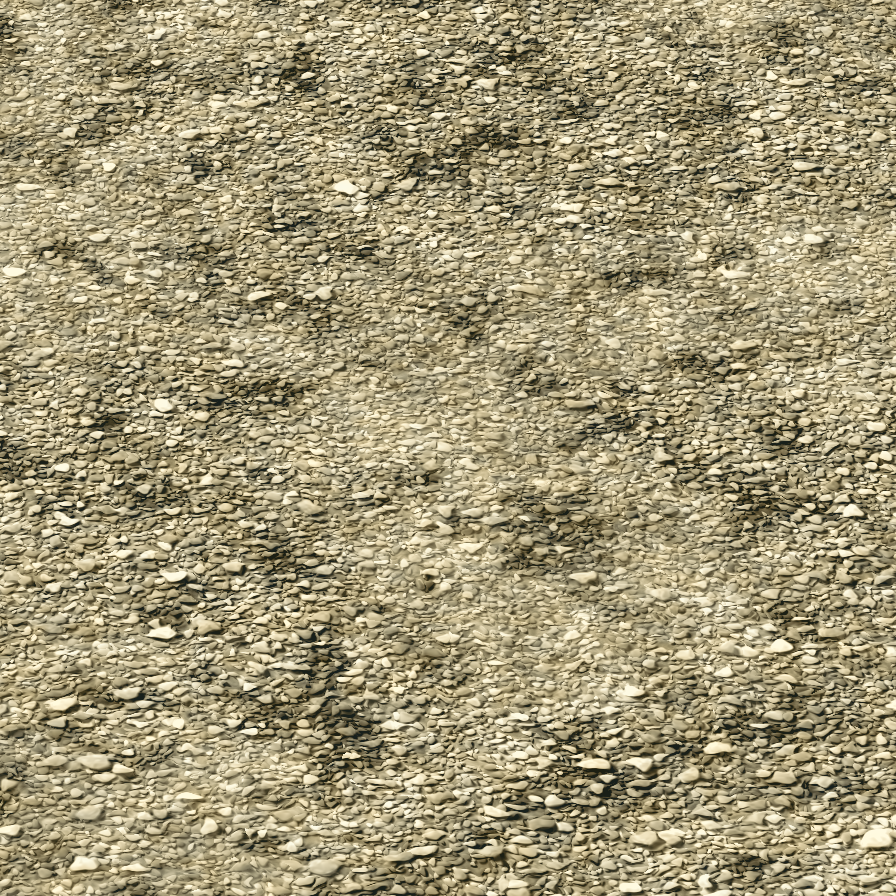
Give the GLSL for this texture, as a WebGL 1 fragment shader.

```glsl
precision highp float;
// Sunlit gravel seen at a slant: layers of scattered ragged pebbles, each
// with a shaded side and a cast shadow, lie over noisy soil. The resulting
// brightness is turned into colour by a ramp from olive shadow to cream stone.
uniform vec2 u_resolution;

const vec2 LIGHT = vec2(-0.55, 0.83);

float hash(vec2 p) {
  return fract(sin(dot(p, vec2(127.1, 311.7))) * 43758.5453);
}

vec2 hash2(vec2 p) {
  return vec2(hash(p), hash(p + 47.3));
}

float noise(vec2 p) {
  vec2 i = floor(p);
  vec2 f = fract(p);
  f = f * f * (3.0 - 2.0 * f);
  float bottom = mix(hash(i), hash(i + vec2(1.0, 0.0)), f.x);
  float top = mix(hash(i + vec2(0.0, 1.0)), hash(i + vec2(1.0, 1.0)), f.x);
  return mix(bottom, top, f.y);
}

// Random displacement, centred on zero
vec2 wobble(vec2 p) {
  return vec2(noise(p), noise(p + 60.0)) - 0.5;
}

float fbm(vec2 p) {
  float sum = 0.0;
  float amplitude = 0.5;
  for (int i = 0; i < 4; i++) {
    sum += amplitude * noise(p);
    p = p * 2.03 + 17.1;
    amplitude *= 0.5;
  }
  return sum / 0.9375;
}

vec2 rotate(vec2 p, float angle) {
  float c = cos(angle);
  float s = sin(angle);
  return vec2(c * p.x - s * p.y, s * p.x + c * p.y);
}

// Soft-edged coverage of a stone whose rim lies at distance 1
float stoneMask(vec2 q, float softness) {
  return 1.0 - smoothstep(1.0 - softness, 1.0 + softness, length(q));
}

// Lays one pebble per chosen grid cell over the brightness found below it
float addPebbles(float below, vec2 p, float density, float brightness,
                 float shadowDepth, float softness, float seed) {
  vec2 cell = floor(p);
  float cover = 0.0;
  float shadow = 0.0;
  float tone = 0.0;
  for (int y = -1; y <= 1; y++) {
    for (int x = -1; x <= 1; x++) {
      vec2 id = cell + vec2(float(x), float(y));
      vec2 key = id + seed;
      if (hash(key + 5.7) < density) {
        vec2 q = p - id - 0.15 - 0.7 * hash2(key);
        vec2 radius = mix(vec2(0.25, 0.24), vec2(0.65, 0.56), hash2(key + 11.9));
        float angle = (hash(key + 23.1) - 0.5) * 1.1;
        vec2 stonePoint = rotate(q, angle) / radius;
        stonePoint *= 1.0 + 0.13 * sin(3.0 * atan(stonePoint.y, stonePoint.x) + 40.0 * angle);
        vec2 shadowPoint = rotate(q + 0.33 * LIGHT, angle) / radius;
        shadow = max(shadow, stoneMask(shadowPoint, softness + 0.08));
        float mask = stoneMask(stonePoint, softness);
        if (mask > cover) {
          cover = mask;
          float shade = dot(rotate(stonePoint, -angle), LIGHT);
          tone = brightness + 0.36 * (hash(key + 31.7) - 0.5) + 0.13 * shade;
        }
      }
    }
  }
  return mix(below * (1.0 - shadowDepth * shadow), tone, cover);
}

vec3 gravelColor(float v) {
  vec3 color = mix(vec3(0.10, 0.12, 0.09), vec3(0.24, 0.22, 0.13), smoothstep(0.03, 0.21, v));
  color = mix(color, vec3(0.37, 0.33, 0.22), clamp((v - 0.21) / 0.11, 0.0, 1.0));
  color = mix(color, vec3(0.49, 0.45, 0.33), clamp((v - 0.32) / 0.12, 0.0, 1.0));
  color = mix(color, vec3(0.62, 0.58, 0.44), clamp((v - 0.44) / 0.13, 0.0, 1.0));
  color = mix(color, vec3(0.76, 0.71, 0.56), clamp((v - 0.57) / 0.12, 0.0, 1.0));
  color = mix(color, vec3(0.93, 0.88, 0.74), clamp((v - 0.69) / 0.18, 0.0, 1.0));
  return mix(color, vec3(1.0, 0.98, 0.88), clamp((v - 0.87) / 0.14, 0.0, 1.0));
}

void main() {
  vec2 uv = gl_FragCoord.xy / u_resolution;

  // Mild perspective: stones shrink towards the top
  vec2 ground = vec2((uv.x - 0.5) * (1.0 + 0.4 * uv.y), uv.y + 0.25 * uv.y * uv.y);
  ground += 0.008 * wobble(uv * 21.0);

  // Ragged outlines for the grains
  ground += vec2(0.007, 0.0045) * wobble(ground * vec2(85.0, 130.0));

  // Rough patches are deeply shadowed, clumps are lit or dim as a whole
  float rough = smoothstep(0.25, 0.7, fbm(uv * vec2(3.2, 5.5) + 8.3));
  float clumps = fbm(uv * vec2(15.0, 26.0) + 3.1) - 0.5;
  float hollow = smoothstep(0.54, 0.72, fbm(uv * vec2(17.0, 32.0) + 41.0));
  float depth = mix(0.46, 0.66, rough) + 0.2 * hollow;

  // Soil, then stones from fine to large
  float v = 0.61 + 0.4 * (fbm(ground * vec2(90.0, 170.0)) - 0.5);
  v = addPebbles(v, ground * vec2(118.0, 190.0), 0.72, 0.74, depth, 0.36, 3.0);
  v = addPebbles(v, ground * vec2(84.0, 142.0) + 9.4, 0.55, 0.76, depth, 0.3, 71.0);
  v -= 0.22 * hollow;
  v = addPebbles(v, ground * vec2(58.0, 98.0) + 4.7, mix(0.12, 0.34, rough), 0.79, depth, 0.24, 139.0);
  v = addPebbles(v, ground * vec2(34.0, 62.0) + 2.6, 0.11 * (1.0 - uv.y), 0.85, depth, 0.18, 211.0);

  // Surface grit, clump brightness and contrast that fades on sandy ground
  v += 0.16 * (noise(ground * vec2(210.0, 330.0)) - 0.5) + 0.32 * clumps;
  v = mix(0.66, v, mix(0.92, 1.08, rough)) - 0.05 * (rough - 0.5);

  float warmth = noise(ground * vec2(45.0, 75.0) + 33.0) - 0.5;
  vec3 color = gravelColor(v) + warmth * vec3(0.03, 0.0, -0.05);
  gl_FragColor = vec4(clamp(color, 0.0, 1.0), 1.0);
}
```
